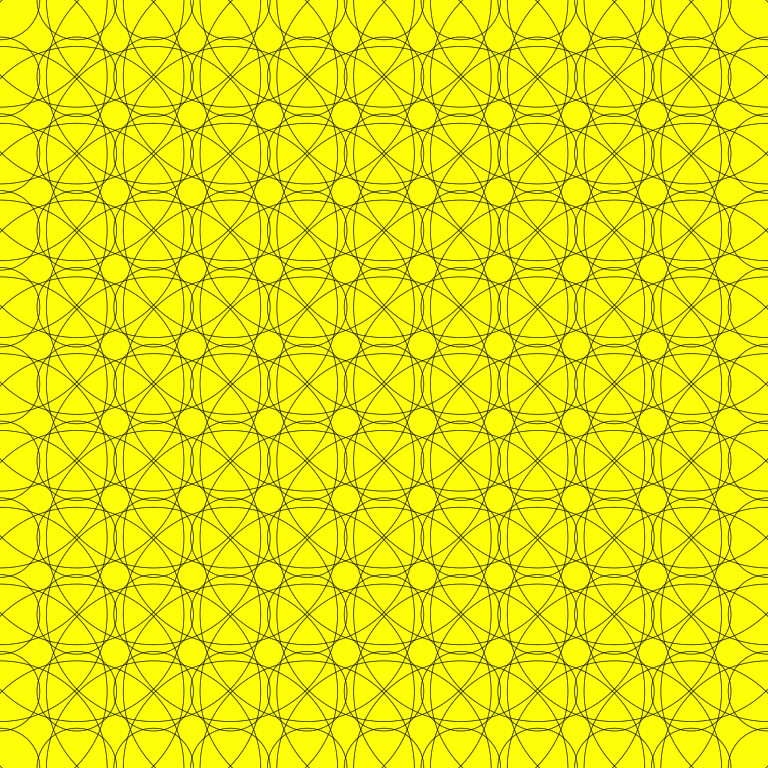
Reproduce this pattern procedurally as a Shadertoy shader.

```glsl
const float REPEATS = 10.0;
const float SMALL_RADIUS = 0.518;
const float LARGE_RADIUS = 1.395;
const float LINE_WIDTH = 0.0088;
const vec3 YELLOW = vec3(0.995, 0.995, 0.03);
const vec3 INK = vec3(0.0);

// Share of a pixel footprint covered by a line at signed distance d
float lineCoverage(float d, float width, float footprint) {
    float upper = min(d + 0.5 * footprint, 0.5 * width);
    float lower = max(d - 0.5 * footprint, -0.5 * width);
    return max(upper - lower, 0.0) / footprint;
}

float ringCoverage(float dist, float radius, float width, float footprint) {
    return lineCoverage(dist - radius, width, footprint);
}

// True for lattice points on the finite grid, borders included
bool onGrid(vec2 node, float count) {
    return all(greaterThanEqual(node, vec2(-0.5)))
        && all(lessThanEqual(node, vec2(count + 0.5)));
}

// Light left after every nearby pair of concentric rings is inked
float ringLattice(vec2 p, float count, float width, float footprint) {
    vec2 nearest = round(p);
    float light = 1.0;
    for (int y = -1; y <= 1; y++) {
        for (int x = -1; x <= 1; x++) {
            vec2 node = nearest + vec2(x, y);
            if (!onGrid(node, count)) continue;
            float dist = length(p - node);
            light *= 1.0 - ringCoverage(dist, SMALL_RADIUS, width, footprint);
            light *= 1.0 - ringCoverage(dist, LARGE_RADIUS, width, footprint);
        }
    }
    return light;
}

void mainImage(out vec4 fragColor, in vec2 fragCoord) {
    // One unit is one repeat
    vec2 p = fragCoord / iResolution.xy * REPEATS;
    float footprint = 1.1 * REPEATS / iResolution.y;

    float light = ringLattice(p, REPEATS, LINE_WIDTH, footprint);
    fragColor = vec4(mix(INK, YELLOW, light), 1.0);
}
```
